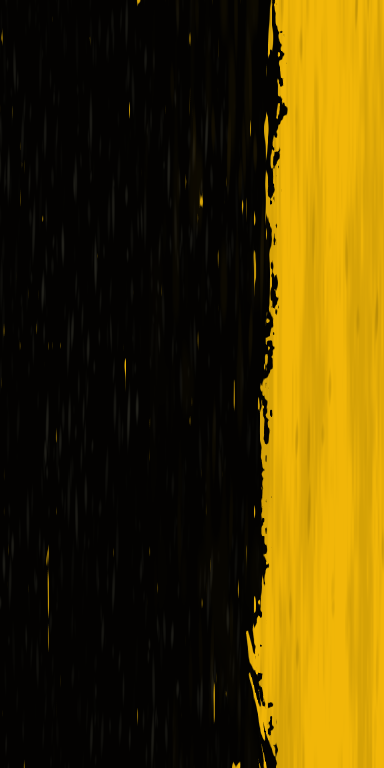
Give the GLSL for this background, as a Shadertoy shader.

```glsl
// Draws black dry-brushed paint with a ragged vertical edge over streaked yellow.

const vec3 BLACK = vec3(0.010, 0.007, 0.002);
const vec3 OLIVE = vec3(0.105, 0.078, 0.008);
const vec3 GREY = vec3(0.15, 0.15, 0.125);
const vec3 GOLD = vec3(0.83, 0.63, 0.025);
const vec3 YELLOW = vec3(0.945, 0.715, 0.03);
const float EDGE_X = 0.685;       // edge position across the middle
const float TAIL_LENGTH = 0.035;  // reach of yellow slivers into the black
const float TAIL_FADE = 0.43;     // how scarce the far slivers become
const float CRUMB_FADE = 17.0;    // how soon black crumbs end in the yellow
const float FLARE_TOP = 0.36;     // height below which the bristles splay
const float FLARE_LEAN = 0.20;

float hash(vec2 p) {
    vec3 q = fract(p.xyx * vec3(0.1031, 0.1030, 0.0973));
    q += dot(q, q.yzx + 33.33);
    return fract((q.x + q.y) * q.z);
}

float noise(vec2 p) {
    vec2 cell = floor(p), f = fract(p);
    f = f * f * (3.0 - 2.0 * f);
    return mix(mix(hash(cell), hash(cell + vec2(1, 0)), f.x),
               mix(hash(cell + vec2(0, 1)), hash(cell + vec2(1, 1)), f.x), f.y);
}

// Cellular scatter: one tapered stroke of random length in each cell
float strokes(vec2 p, vec2 density, float amount, float seed) {
    vec2 grid = p * density, home = floor(grid);
    float pixel = density.x / iResolution.x;
    float cover = 0.0;
    for (int j = -1; j <= 1; j++)
    for (int i = -1; i <= 1; i++) {
        vec2 cell = home + vec2(i, j), key = cell + seed;
        vec2 centre = cell + vec2(hash(key), hash(key + 17.3));
        vec2 d = grid - centre;
        float reach = mix(0.25, 0.9, hash(key + 41.7));
        float lean = (hash(key + 63.1) - 0.4) * 0.35;
        float taper = max(1.0 - d.y * d.y / (reach * reach), 0.0);
        float halfWidth = 0.15 * taper;
        float body = smoothstep(pixel, -pixel, abs(d.x - lean * d.y) - halfWidth);
        float shown = step(hash(key + 88.9), amount) * hash(key + 5.1);
        cover = max(cover, body * taper * shown);
    }
    return cover;
}

// Slow course of the edge, with layered sines for its wander
float edgeAt(float y) {
    float x = EDGE_X + 0.025 * smoothstep(0.48, 0.62, y);
    x += 0.014 * smoothstep(0.78, 0.88, y);
    x -= 0.040 * smoothstep(0.25, 0.08, y);
    return x + 0.004 * sin(y * 31.0) + 0.003 * sin(y * 73.0 + 1.0);
}

// Share of bare yellow: long slivers to the left, small crumbs to the right
float yellowCover(vec2 p, float y) {
    float drop = max(FLARE_TOP - p.y, 0.0);
    float bentX = p.x - FLARE_LEAN * drop * smoothstep(0.60, 0.67, p.x);
    float d = bentX - edgeAt(y);
    float bristle = 0.65 * noise(vec2(bentX * 95.0, p.y * 9.0))
                  + 0.35 * noise(vec2(bentX * 190.0 + 7.0, p.y * 21.0));
    float crumb = 0.55 * noise(p * vec2(75.0, 42.0) + 31.0)
                + 0.45 * noise(p * vec2(150.0, 85.0) + 57.0);
    float cluster = noise(vec2(3.0, p.y * 9.0)) - 0.5;
    float grain = mix(bristle, crumb - 0.25 * cluster, smoothstep(-0.015, 0.012, d));
    float bias = d > 0.0 ? d * CRUMB_FADE
                         : -TAIL_FADE * (1.0 - exp(d / TAIL_LENGTH));
    float level = grain - 0.49 + bias;
    float soft = clamp(fwidth(level) * 0.7, 0.02, 0.25);
    return smoothstep(-soft, soft, level);
}

// Yellow paint with fine vertical grain and broad soft bands
vec3 yellowPaint(vec2 p) {
    float broad = noise(vec2(p.x * 16.0, p.y * 0.9));
    float fine = noise(vec2(p.x * 85.0, p.y * 3.0));
    float hair = noise(vec2(p.x * 210.0, p.y * 8.0));
    float light = 0.42 * broad + 0.33 * fine + 0.25 * hair;
    light += 0.12 * smoothstep(0.70, 0.82, p.x) - 0.06;
    vec3 paint = mix(GOLD, YELLOW, smoothstep(0.25, 0.72, light));
    float scratch = strokes(p + 2.0, vec2(42.0, 7.0), 0.22, 211.0);
    return paint * (1.0 - 0.16 * scratch);
}

// Black paint with faint grey hairs and olive traces towards the edge
vec3 blackPaint(vec2 p, float y) {
    float patches = smoothstep(0.2, 0.8, noise(p * vec2(6.0, 3.0) + 9.0));
    float hairs = strokes(p, vec2(46.0, 9.0), 0.34, 11.0);
    hairs = max(hairs, 0.7 * strokes(p, vec2(75.0, 16.0), 0.28, 73.0));
    float zone = smoothstep(0.34, 0.54, p.x) * mix(0.45, 1.0, smoothstep(0.3, 0.75, y));
    float trace = strokes(p, vec2(32.0, 4.5), 0.55, 137.0);
    float haze = smoothstep(0.55, 0.85, noise(vec2(p.x * 48.0, p.y * 4.0)));
    vec3 paint = mix(BLACK, OLIVE, zone * max(trace, 0.45 * haze));
    return paint + GREY * hairs * mix(0.3, 0.85, patches) * smoothstep(0.75, 0.5, p.x);
}

void mainImage(out vec4 fragColor, in vec2 fragCoord) {
    vec2 uv = fragCoord / iResolution.xy;
    vec2 p = fragCoord / iResolution.x;
    vec3 color = mix(blackPaint(p, uv.y), yellowPaint(p), yellowCover(p, uv.y));
    fragColor = vec4(color, 1.0);
}
```
